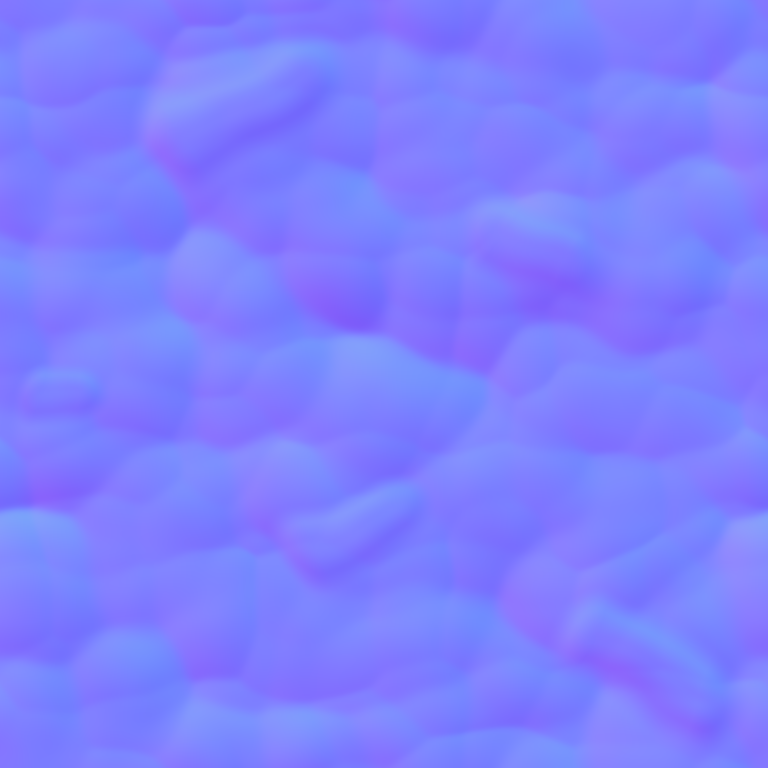
This texture map is drawn by a WebGL 2 fragment shader. Its source:

```glsl
#version 300 es
precision highp float;
precision highp int;
// Tangent-space normal map of soft, worn cobbles. Two layers of weighted cells
// with blended borders give overlapping shallow domes, a few pebbles add steeper
// rims, and wrapping gradient noise bends the outlines without any seam.

uniform vec2 u_resolution;
out vec4 fragColor;

// Integer hash: two values in 0..1 per cell and seed
vec2 hash2(ivec2 cell, int seed) {
    uvec2 v = uvec2(cell + ivec2(seed * 37, seed * 91)) * 1664525u + 12345u;
    v.x += v.y * 1664525u;
    v.y += v.x * 1664525u;
    v ^= v >> 16u;
    v.x += v.y * 1664525u;
    v.y += v.x * 1664525u;
    v ^= v >> 16u;
    return vec2(v & 65535u) / 65535.0;
}

ivec2 wrapCell(ivec2 cell, ivec2 period) {
    return (cell + period * 4) % period;
}

float cornerSlope(ivec2 cell, vec2 offset, int period, int seed) {
    float angle = 6.2832 * hash2(wrapCell(cell, ivec2(period)), seed).x;
    return dot(vec2(cos(angle), sin(angle)), offset);
}

// Gradient noise that repeats after a whole number of cells
float gradientNoise(vec2 uv, int period, int seed) {
    vec2 p = uv * float(period);
    ivec2 cell = ivec2(floor(p));
    vec2 f = fract(p);
    vec2 s = f * f * f * (f * (f * 6.0 - 15.0) + 10.0);
    float a = cornerSlope(cell, f, period, seed);
    float b = cornerSlope(cell + ivec2(1, 0), f - vec2(1, 0), period, seed);
    float c = cornerSlope(cell + ivec2(0, 1), f - vec2(0, 1), period, seed);
    float d = cornerSlope(cell + ivec2(1, 1), f - vec2(1, 1), period, seed);
    return mix(mix(a, b, s.x), mix(c, d, s.x), s.y);
}

vec2 noisePair(vec2 uv, int period, int seed) {
    return vec2(gradientNoise(uv, period, seed), gradientNoise(uv, period, seed + 1));
}

// Slope of the domes: offset from the cell centres, blended across borders.
// The half-cell shift keeps the creases from gathering on the tile edge.
vec2 cobbleSlope(vec2 uv, ivec2 grid, int seed) {
    vec2 p = uv * vec2(grid) + 0.5;
    ivec2 home = ivec2(floor(p));
    vec2 slope = vec2(0);
    float total = 0.0;
    for (int y = -2; y <= 2; y++) {
        for (int x = -2; x <= 2; x++) {
            ivec2 cell = home + ivec2(x, y);
            ivec2 id = wrapCell(cell, grid);
            vec2 offset = p - vec2(cell) - 0.08 - 0.84 * hash2(id, seed);
            vec2 trait = hash2(id, seed + 1);   // size and steepness
            float weight = exp(-10.0 * (dot(offset, offset) - 0.35 * trait.x));
            slope += weight * offset * mix(0.55, 1.35, trait.y);
            total += weight;
        }
    }
    return slope / max(total, 1e-20);
}

// Steep rims of a few elongated pebbles in xy, their cover in z
vec3 pebbleSlope(vec2 uv) {
    vec3 result = vec3(0);
    for (int i = 0; i < 5; i++) {
        float n = float(i);
        vec2 place = vec2(0.84 + 0.618 * n, 0.13 + 0.18 * n);
        float size = abs(n - 2.0) / 2.0;
        float angle = 0.55 * sin(2.2 * n - 1.2);
        float radius = mix(0.032, 0.055, size);
        float halfLength = mix(0.025, 0.075, size);
        vec2 axis = vec2(cos(angle), sin(angle));
        vec2 q = fract(uv - place + 0.5) - 0.5;
        vec2 away = q - axis * clamp(dot(q, axis), -halfLength, halfLength);
        float dist = length(away) / radius;
        float rim = smoothstep(0.0, 0.8, dist) * (1.0 - smoothstep(0.65, 1.4, dist));
        result.xy += rim * away / max(length(away), 1e-4) * mix(0.8, 1.1, size);
        result.z = max(result.z, 1.0 - smoothstep(0.7, 1.4, dist));
    }
    return result;
}

void main() {
    vec2 uv = gl_FragCoord.xy / u_resolution;

    // Bent outlines
    vec2 bent = uv + 0.03 * noisePair(uv, 5, 10) + 0.009 * noisePair(uv, 13, 20);

    // Domes, pebbles and a gentle unevenness of the ground
    vec3 pebble = pebbleSlope(bent + 0.02 * noisePair(uv, 8, 50));
    vec2 domes = 0.95 * cobbleSlope(bent, ivec2(7, 8), 1);
    domes += 0.5 * cobbleSlope(bent, ivec2(11, 13), 4);
    vec2 tilt = domes * vec2(-0.16, 0.25) * (1.0 - 0.6 * pebble.z);
    tilt += pebble.xy * vec2(-0.12, 0.2);
    tilt += 0.06 * noisePair(uv, 6, 30) + 0.025 * noisePair(uv, 19, 40);
    tilt.x -= 0.01;

    // Encode the unit normal as colour
    vec3 normal = vec3(tilt, sqrt(max(1.0 - dot(tilt, tilt), 0.0)));
    fragColor = vec4(0.5 + 0.5 * normal, 1.0);
}
```
